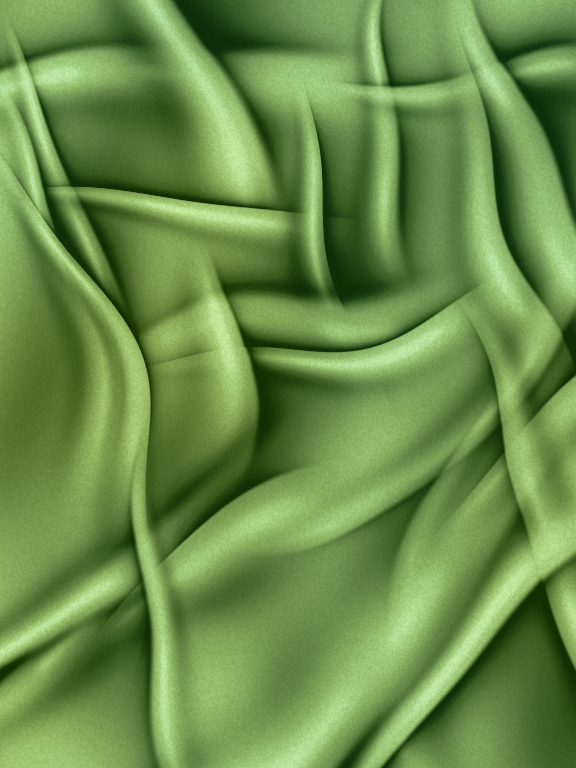
Give the GLSL for this texture, as a Shadertoy shader.

```glsl
const int COLUMNS = 4;
const int ROWS = 6;
const vec2 FOLD_LENGTH = vec2(0.24, 0.66);   // half length, shortest and longest
const vec2 FOLD_WIDTH = vec2(0.024, 0.1);
const float DIAGONAL_LOW = 0.58;             // rising folds, flatter towards the top
const float DIAGONAL_TOP = -0.08;
const float STEEP = -1.38;
const float BEND = 0.55;
const float SHADOW_TONE = -2.3;
const float TONE_CENTRE = -0.17;
const float CONTRAST = 2.95;
const float GRAIN = 0.06;

const int STOPS = 7;
const vec3 SATIN[STOPS] = vec3[](
    vec3(0.07, 0.18, 0.01), vec3(0.22, 0.35, 0.11), vec3(0.35, 0.47, 0.22),
    vec3(0.45, 0.58, 0.30), vec3(0.55, 0.69, 0.37), vec3(0.65, 0.81, 0.49),
    vec3(0.77, 0.91, 0.64));
const float LEVEL[STOPS] = float[](0.02, 0.11, 0.28, 0.51, 0.76, 0.94, 1.0);

vec2 hash2(vec2 p) {
    vec3 q = fract(p.xyx * vec3(0.1031, 0.1030, 0.0973));
    q += dot(q, q.yzx + 33.33);
    return fract((q.xx + q.yz) * q.zy);
}

float noise(vec2 p) {
    vec2 i = floor(p), f = fract(p);
    f = f * f * f * (f * (f * 6.0 - 15.0) + 10.0);
    float low = mix(hash2(i).x, hash2(i + vec2(1, 0)).x, f.x);
    float high = mix(hash2(i + vec2(0, 1)).x, hash2(i + vec2(1, 1)).x, f.x);
    return mix(low, high, f.y);
}

vec2 rotate(vec2 p, float angle) {
    float c = cos(angle), s = sin(angle);
    return vec2(c * p.x + s * p.y, c * p.y - s * p.x);
}

float bell(float x, float centre, float width) {
    float t = (x - centre) / width;
    return exp(-t * t);
}

// Gentle bending of the whole cloth
vec2 drape(vec2 p) {
    p += 0.035 * sin(p.yx * vec2(5.0, 6.0) + vec2(1.0, 4.0));
    return p + 0.01 * sin(p.yx * vec2(13.0, 11.0) + vec2(2.5, 0.7));
}

// Broad soft undulation between the folds
float undulation(vec2 p) {
    vec2 q = rotate(p, 0.55);
    float swell = sin(13.0 * q.y + 3.0 * sin(3.1 * q.x + 1.0) + 2.0 * noise(p * 2.5));
    return 0.4 * swell + 0.25 * sin(17.0 * p.x + 4.0 * sin(2.7 * p.y));
}

// One overlapping fold: a shadow, a shining lip and a dim trough behind it
float addFold(float tone, float base, vec2 p, vec2 cell) {
    vec2 place = hash2(cell + 11.0), shape = hash2(cell + 37.0);
    vec2 turn = hash2(cell + 71.0), edgeKind = hash2(cell + 93.0);
    vec2 centre = (cell + 0.1 + 0.8 * place) / vec2(COLUMNS, ROWS) * vec2(1.0, 1.333);
    float rising = mix(DIAGONAL_LOW, DIAGONAL_TOP, smoothstep(0.5, 1.25, centre.y));
    float angle = turn.x < 0.58 ? rising : STEEP;
    vec2 q = rotate(p - centre, angle + 0.5 * (turn.y - 0.5));

    float halfLength = mix(FOLD_LENGTH.x, FOLD_LENGTH.y, shape.x);
    float along = clamp(q.x / halfLength, -1.0, 1.0);
    float size = mix(shape.x, shape.y, 0.7);
    float width = mix(FOLD_WIDTH.x, FOLD_WIDTH.y, size * size) * (1.0 + 0.65 * along);
    float side = edgeKind.x < 0.7 ? -1.0 : 1.0;
    float bend = BEND * (2.0 * place.y - 1.0);
    float ripple = 0.008 * sin(15.0 * q.x + 6.3 * place.x);
    float x = side * (q.y + bend * q.x * q.x + ripple) / width;

    float strength = smoothstep(1.0, 0.35, abs(along));
    float softness = mix(0.06, 0.4, edgeKind.y * edgeKind.y);
    float edge = smoothstep(-softness, softness, x);
    float outside = min(x, 0.0);
    float shade = 0.5 * exp(1.0 * outside) + 0.38 * exp(4.0 * outside);
    tone = mix(tone, SHADOW_TONE, strength * shade * (1.0 - edge));

    // A narrow gleam comes and goes along the lip
    float gleam = smoothstep(0.3, 0.75, noise(vec2(q.x * 8.0, 7.0 * place.x)));
    float cloth = 0.6 * base + 0.8 * bell(x, 0.8, 0.65) - 0.75 * bell(x, 2.0, 0.7);
    cloth += 0.8 * gleam * bell(x, 0.7, 0.24);
    return mix(tone, cloth, strength * edge * exp(-x * x / 8.0));
}

vec3 satinColour(float level) {
    vec3 colour = SATIN[0];
    for (int i = 1; i < STOPS; i++) {
        float t = clamp((level - LEVEL[i - 1]) / (LEVEL[i] - LEVEL[i - 1]), 0.0, 1.0);
        colour = mix(colour, SATIN[i], t);
    }
    return colour;
}

void mainImage(out vec4 fragColor, in vec2 fragCoord) {
    vec2 uv = fragCoord / iResolution.x;
    vec2 p = drape(uv);

    // Folds lie over one another from top to bottom
    float base = undulation(p);
    float tone = base;
    for (int row = ROWS - 1; row >= 0; row--)
        for (int column = 0; column < COLUMNS; column++)
            tone = addFold(tone, base, p, vec2(column, row));

    float level = 1.0 / (1.0 + exp(-CONTRAST * (tone - TONE_CENTRE)));
    vec3 colour = satinColour(level);

    // Warm and cool drift, then the fine weave, strongest where it shines
    float warmth = noise(uv * 3.0 + 5.0) - 0.5 + 0.3 * (0.6 - uv.y);
    colour += warmth * vec3(0.03, 0.0, -0.05);
    float weave = noise(rotate(uv, 0.6) * vec2(460.0, 340.0)) - 0.5;
    colour += GRAIN * weave * (0.3 + level);
    fragColor = vec4(clamp(colour, 0.0, 1.0), 1.0);
}
```
